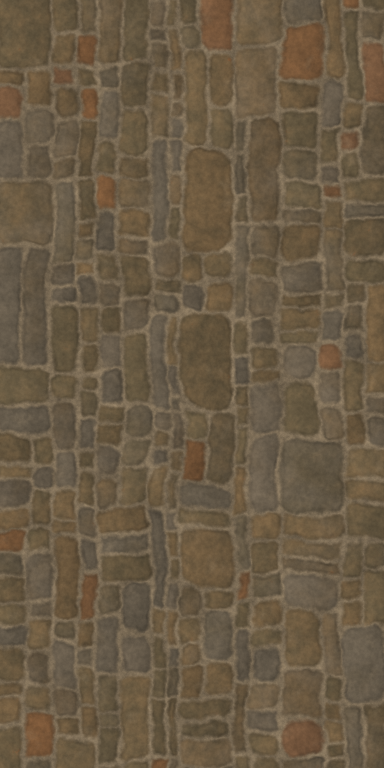
Reproduce this texture procedurally as a Shadertoy shader.

```glsl
// Old rubble masonry turned on its side: upright strips of worn brown stones in pale mortar.
// Jittered columns and rows give blocks, which are split at random into single stones;
// a rounded-box distance shapes each one and gradient noise roughens edges and colour.

const float COLUMNS = 8.0;          // wide strips across the canvas
const float ROW_HEIGHT = 0.23;      // mean block height, in canvas widths
const float JITTER = 0.56;          // irregularity of the block borders
const float JOINT = 0.0055;         // half the mortar width
const float SOFTNESS = 0.0065;      // blur of the stone edges
const vec3 MORTAR = vec3(0.490, 0.428, 0.340);
const vec3 OLIVE  = vec3(0.385, 0.335, 0.247);
const vec3 OCHRE  = vec3(0.440, 0.357, 0.250);
const vec3 GREY   = vec3(0.385, 0.348, 0.295);
const vec3 RUST   = vec3(0.500, 0.320, 0.195);

float hash(vec2 p) {
    vec3 q = fract(vec3(p.xyx) * 0.1031);
    q += dot(q, q.yzx + 33.33);
    return fract((q.x + q.y) * q.z);
}

float corner(vec2 cell, vec2 f) {
    float a = 6.2832 * hash(cell);
    return dot(vec2(cos(a), sin(a)), f);
}

float gradientNoise(vec2 p) {
    vec2 i = floor(p), f = p - i;
    vec2 u = f * f * f * (f * (f * 6.0 - 15.0) + 10.0);
    vec2 e = vec2(1, 0);
    return mix(mix(corner(i, f), corner(i + e, f - e), u.x),
               mix(corner(i + e.yx, f - e.yx), corner(i + 1.0, f - 1.0), u.x), u.y);
}

float fbm(vec2 p) {
    float sum = 0.0, gain = 0.6;
    for (int i = 0; i < 4; i++) {
        sum += gain * gradientNoise(p);
        p = mat2(1.6, 1.2, -1.2, 1.6) * p + 17.3;
        gain *= 0.55;
    }
    return sum;
}

// Jittered border number i of the line called seed.
float border(float i, float seed) {
    return i + JITTER * (hash(vec2(i, seed)) - 0.5);
}

// Index of the jittered interval that holds x.
float interval(float x, float seed) {
    float i = floor(x);
    if (x < border(i, seed)) return i - 1.0;
    return x >= border(i + 1.0, seed) ? i + 1.0 : i;
}

// Keeps the side of a cut that holds x and numbers the branch.
void cut(float x, float at, inout float lo, inout float hi, inout float branch) {
    if (x < at) { hi = at; branch *= 2.0; }
    else { lo = at; branch = branch * 2.0 + 1.0; }
}

// Finds the stone around p: its lower and upper corners and a seed of its own.
void findStone(vec2 p, out vec2 lo, out vec2 hi, out vec2 seed) {
    float col = interval(p.x * COLUMNS, 91.0);
    lo.x = border(col, 91.0) / COLUMNS;
    hi.x = border(col + 1.0, 91.0) / COLUMNS;
    float shift = hash(vec2(col, 5.0));
    float row = interval(p.y / ROW_HEIGHT + shift, col);
    lo.y = (border(row, col) - shift) * ROW_HEIGHT;
    hi.y = (border(row + 1.0, col) - shift) * ROW_HEIGHT;

    float branch = 1.0;
    if (hash(vec2(col * 16.0 + 3.0, row)) < 0.83) {
        float at = mix(0.28, 0.72, hash(vec2(col, 40.0)));
        at += 0.1 * (hash(vec2(col + 60.0, row)) - 0.5);
        cut(p.x, mix(lo.x, hi.x, at), lo.x, hi.x, branch);
    }
    for (int i = 0; i < 2; i++) {
        vec2 key = vec2(col * 16.0 + branch, row + 70.0);
        float at = mix(0.3, 0.7, hash(key));
        if (hi.y - lo.y > 0.10 && hash(key + 31.0) < 0.68)
            cut(p.y, mix(lo.y, hi.y, at), lo.y, hi.y, branch);
    }
    seed = vec2(col * 16.0 + branch, row + 150.0);
}

float roundedBox(vec2 p, vec2 halfSize, float radius) {
    vec2 q = abs(p) - halfSize + radius;
    return length(max(q, 0.0)) + min(max(q.x, q.y), 0.0) - radius;
}

void mainImage(out vec4 fragColor, in vec2 fragCoord) {
    vec2 uv = fragCoord / iResolution.x;

    // Sagging courses and ragged edges
    vec2 p = uv + 0.022 * vec2(gradientNoise(uv * 5.0), gradientNoise(uv * 6.0 + 40.0));
    p += 0.013 * vec2(fbm(uv * 24.0 + 7.0), fbm(uv * 24.0 + 63.0));

    vec2 lo, hi, seed;
    findStone(p, lo, hi, seed);
    vec2 halfSize = 0.5 * (hi - lo), local = p - 0.5 * (lo + hi);
    float radius = min(halfSize.x, halfSize.y) * mix(0.3, 0.75, hash(seed + 9.0));
    float d = roundedBox(local, halfSize, radius) + JOINT + 0.006 * gradientNoise(uv * 13.0 + 21.0);

    float broad = fbm(uv * 9.0 + 11.0);
    float patches = fbm(uv * 22.0 + seed * 0.37);
    float grain = fbm(uv * 75.0 + 5.0);

    // Stone colour: one tint each, with stains and weathering
    vec3 stone = mix(OLIVE, OCHRE, clamp(hash(seed) + 0.9 * patches, 0.0, 1.0));
    float greyness = smoothstep(0.35, 0.95, hash(seed + 17.0) + 0.4 * broad);
    stone = mix(stone, GREY, 0.85 * greyness);
    float rusty = step(0.94, hash(seed + 29.0)) * 0.55;
    rusty += 0.6 * smoothstep(0.36, 0.6, patches) * (1.0 - greyness);
    stone = mix(stone, RUST, min(rusty, 0.8));
    stone *= 0.93 + 0.14 * hash(seed + 43.0) + 0.17 * patches + 0.16 * grain;
    stone *= 1.0 - 0.07 * local.x / halfSize.x;

    // Mortar: pale, dusty and unevenly bright
    vec3 mortar = MORTAR * (0.98 + 0.24 * broad + 0.28 * grain);

    // Blend, with patchy shadow along the joints
    float cover = smoothstep(SOFTNESS, -SOFTNESS, d);
    float dust = 0.28 * smoothstep(0.1, 0.5, fbm(uv * 16.0 + 80.0));
    vec3 color = mix(mortar, stone, cover * (1.0 - dust));
    float rim = exp(-pow((d + 0.003) / 0.005, 2.0));
    color *= 1.0 - rim * (0.07 + 0.2 * max(gradientNoise(uv * 17.0 + 3.0), 0.0));
    color *= 1.0 + 0.08 * broad;

    fragColor = vec4(clamp(color, 0.0, 1.0), 1.0);
}
```
